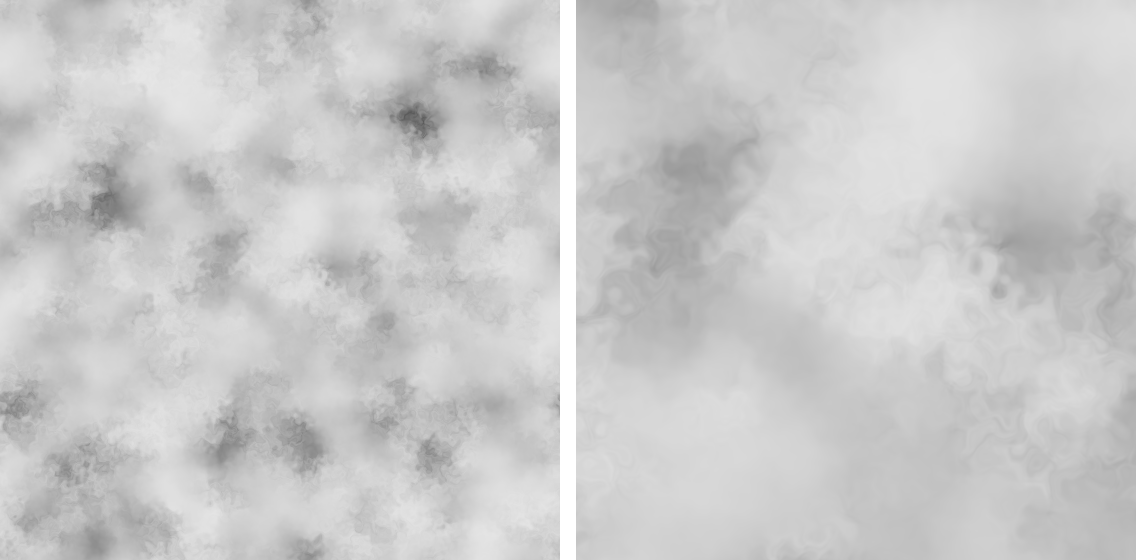
Left, the full canvas; right, a detail of the centre.
Reproduce this texture procedurally as a Shadertoy shader.

```glsl
// Seamless soft grey clouds: broad gradient-noise billows whose outlines are
// crumbled by a fine warp. A patch mask leaves some areas smooth, others grainy.
// Every noise layer wraps after a whole number of cells, so the canvas tiles.

const float CEILING_GREY = 0.942; // grey that the lightest clouds approach
const float SHADE_DEPTH = 0.145;  // darkening at the median density
const float SHADE_SKEW = 1.6;     // how strongly thin areas darken

// Integer hash: lattice cell and seed to a direction of unit length
vec2 hashDirection(vec2 cell, float seed) {
    uvec3 k = uvec3(cell, seed) * uvec3(1597u, 3812u, 7919u) + 1013u;
    uint h = k.x * 2654435u ^ k.y * 40503u ^ k.z * 69069u;
    h = (h ^ (h >> 15u)) * 73244475u;
    h = (h ^ (h >> 13u)) * 19349663u;
    h ^= h >> 16u;
    vec2 unit = vec2(h & 65535u, h >> 16u) / 65535.0;
    return normalize(unit - 0.5);
}

float cornerSlope(vec2 cell, vec2 corner, vec2 local, float cells, float seed) {
    vec2 wrapped = mod(cell + corner, cells);
    return dot(hashDirection(wrapped, seed), local - corner);
}

// Gradient noise around zero that repeats after 'cells' lattice cells
float tileNoise(vec2 uv, float cells, float seed) {
    vec2 p = uv * cells + fract(seed * vec2(0.618, 0.414));
    vec2 cell = floor(p);
    vec2 f = p - cell;
    vec2 w = f * f * f * (f * (f * 6.0 - 15.0) + 10.0);
    float bottom = mix(cornerSlope(cell, vec2(0, 0), f, cells, seed),
                       cornerSlope(cell, vec2(1, 0), f, cells, seed), w.x);
    float top = mix(cornerSlope(cell, vec2(0, 1), f, cells, seed),
                    cornerSlope(cell, vec2(1, 1), f, cells, seed), w.x);
    return mix(bottom, top, w.y);
}

// Sum of octaves, each with twice the cells of the one before
float tileFbm(vec2 uv, float cells, float gain, int octaves, float seed) {
    float sum = 0.0;
    float amplitude = 1.0;
    for (int i = 0; i < octaves; i++) {
        sum += amplitude * tileNoise(uv, cells, seed + float(i));
        cells *= 2.0;
        amplitude *= gain;
    }
    return sum;
}

// Fine displacement that breaks smooth outlines into crumbs
vec2 crumbleWarp(vec2 uv, float strength) {
    return strength * vec2(tileFbm(uv, 48.0, 0.7, 2, 21.0),
                           tileFbm(uv, 48.0, 0.7, 2, 31.0));
}

// Cloud density, roughly normal around zero
float cloudDensity(vec2 uv, float roughness) {
    vec2 warped = uv + crumbleWarp(uv, 0.024 * roughness);
    float billows = tileFbm(warped, 5.0, 0.62, 2, 3.0);
    float puffs = tileNoise(warped, 20.0, 7.0);
    float grain = tileFbm(warped, 40.0, 0.7, 3, 11.0);
    return billows + mix(0.15, 0.4, roughness) * puffs + 0.2 * roughness * grain;
}

// Skewed tone curve: light plateaus, rarer deep shadows
float cloudTone(float density) {
    return CEILING_GREY - SHADE_DEPTH * exp(-SHADE_SKEW * density);
}

void mainImage(out vec4 fragColor, in vec2 fragCoord) {
    vec2 uv = fragCoord / iResolution.xy;

    // Patches of fine grain between smooth areas
    float patches = tileFbm(uv, 7.0, 0.6, 3, 41.0);
    float roughness = mix(0.2, 1.0, smoothstep(-0.35, 0.35, patches));

    float grey = cloudTone(cloudDensity(uv, roughness));
    fragColor = vec4(vec3(clamp(grey, 0.0, 1.0)), 1.0);
}
```
